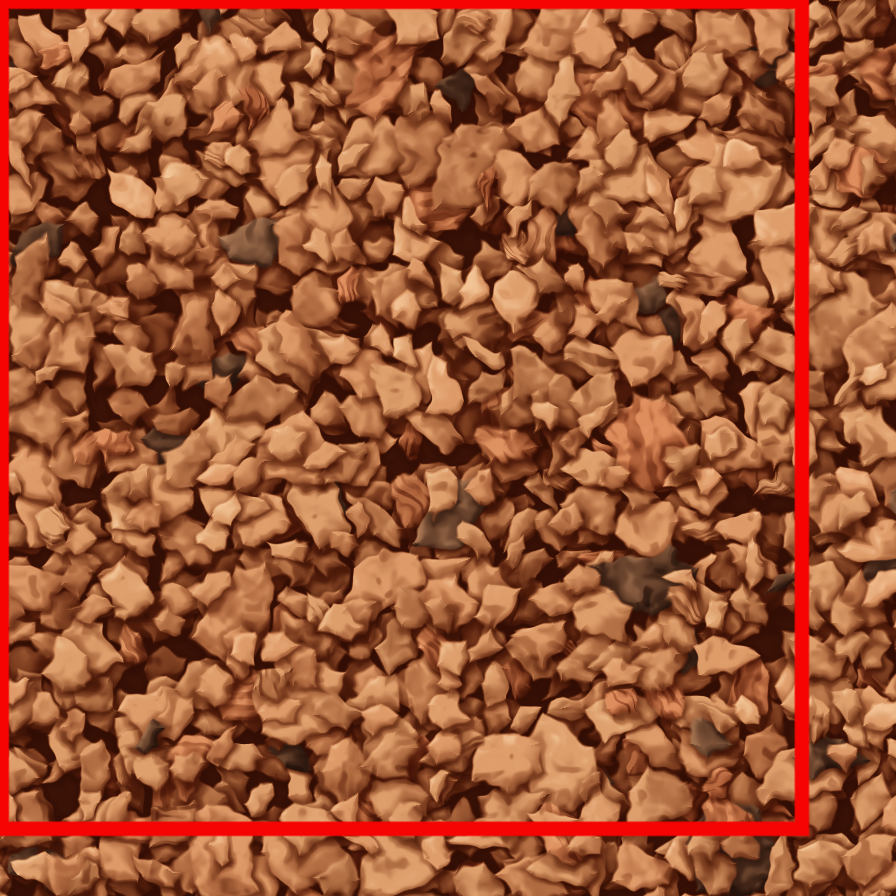
Give the GLSL for this texture, as a three.js fragment shader.

```glsl
varying vec2 vUv;

#define LIGHT_DIR vec2(-0.5, 0.866)
#define WARP 0.014
#define BEVEL 0.014
#define SHADOW_REACH 0.016
#define SHADOW_DEPTH 0.6
#define GRAIN_TONE 0.87
#define EDGE_SOFTNESS 0.0024
#define FRAME_CENTER vec2(0.4485, 0.5365)
#define FRAME_HALF vec2(0.4465, 0.4615)
#define FRAME_WIDTH 0.016
#define FRAME_RED vec3(0.96, 0.015, 0.01)

float hash(vec2 p) {
  return fract(sin(dot(p, vec2(127.1, 311.7))) * 43758.5453);
}

float noise(vec2 p) {
  vec2 i = floor(p), f = fract(p);
  f = f * f * (3.0 - 2.0 * f);
  return mix(mix(hash(i), hash(i + vec2(1.0, 0.0)), f.x),
             mix(hash(i + vec2(0.0, 1.0)), hash(i + 1.0), f.x), f.y);
}

vec2 noise2(vec2 p) {
  return vec2(noise(p), noise(p + 37.4)) - 0.5;
}

// Surface of one chip: x tone, y redness, z greyness
vec3 chipSurface(vec2 p, vec2 q, vec2 id, float slope, float bevel) {
  float kind = hash(id + 4.7);
  float tone = GRAIN_TONE + 0.3 * (hash(id + 8.3) - 0.5);
  tone += slope * mix(0.1, 0.25, bevel) - 0.07 * bevel;
  tone += 0.28 * (noise(p * 45.0 + id * 7.0) - 0.5);
  tone += 0.18 * (noise(p * 115.0 + id) - 0.5);
  tone -= 0.2 * smoothstep(0.66, 0.92, noise(p * 70.0 - id * 3.0));
  // Layered bark streaks on a few chips
  float streak = noise(vec2(q.x * 2.0, q.y * 9.0) + id * 5.0);
  tone -= step(0.86, kind) * 0.26 * smoothstep(0.4, 0.8, streak);
  float grey = step(kind, 0.014);
  float red = 0.4 * step(0.93, kind) + 0.22 * hash(id + 2.9);
  return vec3(tone - 0.38 * grey, red, grey);
}

// Paint one layer of angular chips, each shading what lies beneath
vec3 scatterChips(vec3 surface, vec2 p, float density, float share, float seed) {
  vec2 base = floor(p * density);
  for (int j = -1; j <= 1; j++) {
    for (int i = -1; i <= 1; i++) {
      vec2 cell = base + vec2(float(i), float(j));
      vec2 id = cell + seed * 17.3;
      if (hash(id + 0.5) > share) continue;
      vec2 q = p * density - cell - 0.2 - 0.6 * vec2(hash(id), hash(id + 11.9));
      float turn = 6.2832 * hash(id + 6.1);
      mat2 spin = mat2(cos(turn), -sin(turn), sin(turn), cos(turn));
      q = spin * q;
      vec2 light = spin * LIGHT_DIR;
      q.y *= 1.0 + 0.9 * hash(id + 9.2);

      // Irregular six-sided outline
      float d = -9.0;
      vec2 facet = vec2(0.0);
      for (int k = 0; k < 6; k++) {
        float side = float(k);
        float a = 1.0472 * (side + 0.8 * hash(id + side * 3.1));
        vec2 dir = vec2(cos(a), sin(a));
        float e = dot(q, dir) - 0.35 - 0.27 * hash(id - side * 2.3);
        if (e > d) { d = e; facet = dir; }
      }
      d /= density;

      float away = 0.62 - 0.38 * dot(q, light) / (length(q) + 0.001);
      surface.x *= 1.0 - SHADOW_DEPTH * away * (1.0 - smoothstep(0.0, SHADOW_REACH, d));
      float cover = 1.0 - smoothstep(-EDGE_SOFTNESS, EDGE_SOFTNESS, d);
      if (cover > 0.0) {
        float bevel = smoothstep(-BEVEL, 0.0, d);
        float slope = mix(dot(q, light), dot(facet, light), bevel);
        surface = mix(surface, chipSurface(p, q, id, slope, bevel), cover);
      }
    }
  }
  return surface;
}

// Cork tones from deep gap to pale cut face
vec3 corkColor(vec3 surface) {
  float t = surface.x;
  vec3 c = mix(vec3(0.19, 0.05, 0.015), vec3(0.31, 0.11, 0.04), smoothstep(0.0, 0.26, t));
  c = mix(c, vec3(0.49, 0.25, 0.13), smoothstep(0.22, 0.47, t));
  c = mix(c, vec3(0.7, 0.44, 0.27), smoothstep(0.44, 0.7, t));
  c = mix(c, vec3(0.87, 0.63, 0.43), smoothstep(0.68, 0.93, t));
  c = mix(c, vec3(0.95, 0.78, 0.6), smoothstep(0.96, 1.25, t));
  c *= mix(vec3(1.0), vec3(1.0, 0.8, 0.75), surface.y);
  return mix(c, vec3(dot(c, vec3(0.4, 0.4, 0.2))) * vec3(1.15, 0.88, 0.66), 0.6 * surface.z);
}

void main() {
  // Ragged chip edges
  vec2 p = vUv + WARP * noise2(vUv * 34.0) + 0.45 * WARP * noise2(vUv * 90.0);

  // Pile from the bottom up
  vec3 surface = vec3(0.16, 0.0, 0.0);
  surface = scatterChips(surface, p, 18.0, 1.0, 6.0);
  surface.x *= 0.72;
  surface = scatterChips(surface, p, 23.0, 0.85, 1.0);
  surface.x *= 0.9;
  surface = scatterChips(surface, p, 16.0, 0.55, 2.0);
  surface = scatterChips(surface, p, 10.5, 0.36, 3.0);
  surface = scatterChips(surface, p, 17.0, 0.38, 4.0);
  surface = scatterChips(surface, p, 27.0, 0.26, 5.0);
  vec3 color = corkColor(surface);

  // Red rectangular frame
  vec2 edge = abs(vUv - FRAME_CENTER) - FRAME_HALF;
  float line = abs(max(edge.x, edge.y)) - 0.5 * FRAME_WIDTH;
  color = mix(color, FRAME_RED, 1.0 - smoothstep(-0.0015, 0.0015, line));
  gl_FragColor = vec4(color, 1.0);
}
```
